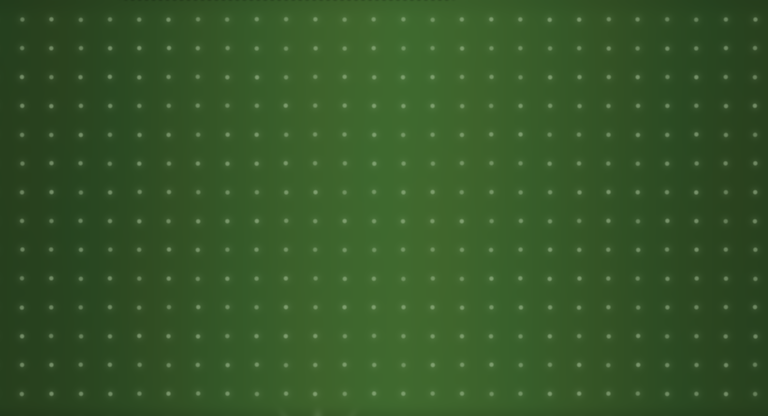
A WebGL 1 fragment shader for this pattern:

```glsl
precision highp float;
// Soft pale dots in a 26 by 14 grid on a green field that darkens to both sides.
uniform vec2 u_resolution;

const vec2 FIRST_DOT = vec2(0.0288, 0.0535);  // lower left dot, canvas fractions
const vec2 DOT_PITCH = vec2(0.03818, 0.0692);
const float DOT_RADIUS = 0.0050;              // in canvas heights
const float HALO_RADIUS = 0.0125;
const vec3 EDGE_GREEN = vec3(0.148, 0.248, 0.115);
const vec3 MID_GREEN = vec3(0.250, 0.412, 0.180);
const vec3 DOT_TINT = vec3(0.72, 0.82, 0.66);

float hash(vec2 cell) {
  return fract(sin(dot(cell, vec2(127.1, 311.7))) * 4375.85);
}

float gaussian(float d, float width) {
  return exp(-d * d / (width * width));
}

// Layered sines: broad, faint variation across the field
float mottling(vec2 uv) {
  return 0.5 * sin(uv.x * 34.0 + 0.8 * sin(uv.y * 5.0))
       + 0.3 * sin(uv.x * 19.0 - uv.y * 7.0)
       + 0.2 * sin(uv.x * 61.0 + uv.y * 11.0);
}

vec3 greenField(vec2 uv) {
  float side = abs(uv.x - 0.52) / 0.52;
  float light = 1.0 - mix(side, smoothstep(0.0, 1.0, side), 0.65);
  vec3 color = mix(EDGE_GREEN, MID_GREEN, light);
  color += vec3(0.007, -0.002, -0.003) * mottling(uv);
  float rim = gaussian(uv.y, 0.018) + 0.6 * gaussian(1.0 - uv.y, 0.03);
  return color * (1.0 - 0.10 * rim);
}

// Coverage of the dot grid: a soft core inside a faint halo
float dotGrid(vec2 uv, float aspect, float pixel) {
  vec2 grid = (uv - FIRST_DOT) / DOT_PITCH;
  vec2 cell = floor(grid + 0.5);
  vec2 jitter = vec2(hash(cell), hash(cell + 17.0)) - 0.5;
  vec2 offset = (grid - cell) * DOT_PITCH * vec2(aspect, 1.0);
  float d = length(offset - jitter * 0.0016);
  float blur = max(pixel, 0.0028);
  float core = 1.0 - smoothstep(DOT_RADIUS - blur, DOT_RADIUS + blur, d);
  float strength = mix(0.85, 1.1, hash(cell + 41.0));
  return strength * (0.40 * core + 0.09 * gaussian(d, HALO_RADIUS));
}

// Three weak glints that rise from the lower edge
float edgeGlints(vec2 uv, float aspect) {
  float glow = 0.0;
  for (int i = -1; i <= 1; i++) {
    float k = float(i);
    float x = (uv.x - 0.414 - 0.044 * k) * aspect - 0.5 * k * uv.y;
    glow += gaussian(x, 0.011) * gaussian(uv.y, 0.016) * (1.0 - 0.5 * abs(k));
  }
  return glow;
}

// Fine dark ticks along part of the upper edge
float edgeTicks(vec2 uv, float pixel) {
  float span = smoothstep(0.15, 0.17, uv.x) * (1.0 - smoothstep(0.58, 0.60, uv.x));
  float tick = 0.5 + 0.5 * cos(uv.x * 6.2832 * 110.0);
  return span * tick * gaussian(1.0 - uv.y, max(pixel, 0.0028));
}

void main() {
  vec2 uv = gl_FragCoord.xy / u_resolution;
  float aspect = u_resolution.x / u_resolution.y;
  float pixel = 1.0 / u_resolution.y;

  vec3 color = greenField(uv);
  color *= 1.0 - 0.18 * edgeTicks(uv, pixel);
  color = mix(color, DOT_TINT, 0.14 * edgeGlints(uv, aspect));
  color = mix(color, DOT_TINT, dotGrid(uv, aspect, pixel));
  gl_FragColor = vec4(color, 1.0);
}
```
